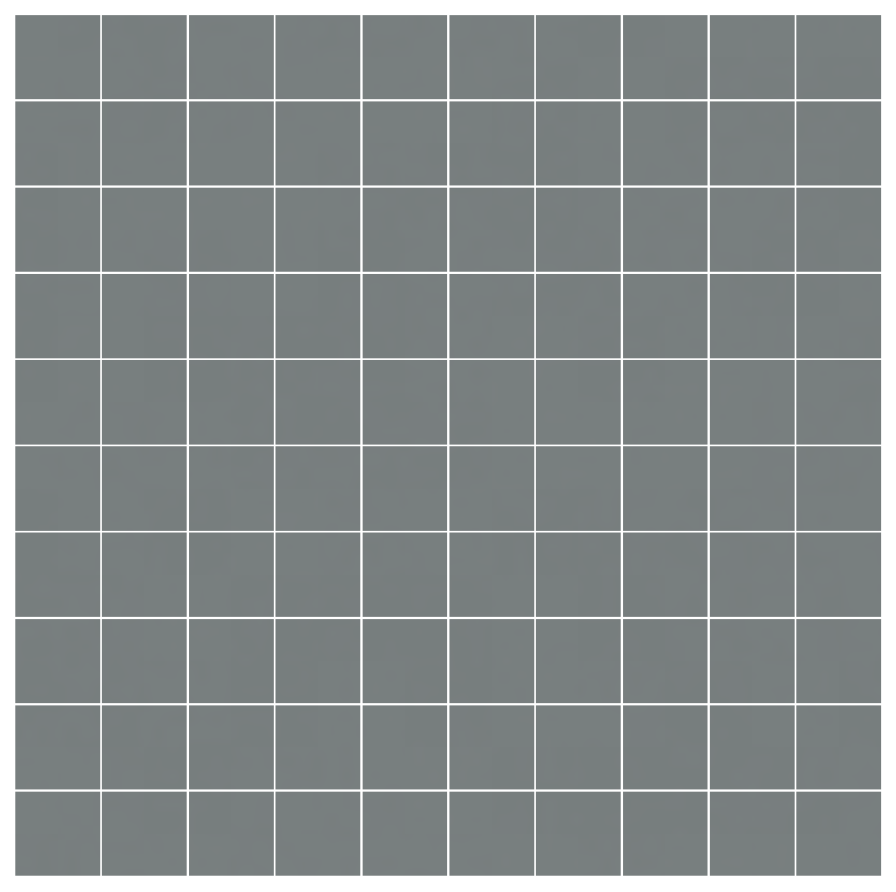
This pattern is drawn by a Shadertoy shader. Its source:

```glsl
// Ten by ten slate-grey tiles parted by hairline white joints inside a white margin.
// Joints are box-filtered against the pixel footprint, so thin lines stay even;
// their widths alternate by line index, and hashed noise mottles the glaze faintly.

float hash(vec2 p) {
    vec3 q = fract(p.xyx * vec3(0.1031, 0.1030, 0.0973));
    q += dot(q, q.yzx + 33.33);
    return fract((q.x + q.y) * q.z);
}

float valueNoise(vec2 p) {
    vec2 cell = floor(p), f = fract(p);
    f = f * f * (3.0 - 2.0 * f);
    return mix(mix(hash(cell), hash(cell + vec2(1, 0)), f.x),
               mix(hash(cell + vec2(0, 1)), hash(cell + vec2(1, 1)), f.x), f.y);
}

// Share of each pixel span covered by a joint centred on zero
vec2 jointCoverage(vec2 offset, vec2 halfWidth, vec2 pixel) {
    vec2 high = min(offset + 0.5 * pixel, halfWidth);
    vec2 low = max(offset - 0.5 * pixel, -halfWidth);
    return clamp((high - low) / pixel, 0.0, 1.0);
}

void mainImage(out vec4 fragColor, in vec2 fragCoord) {
    // Grid space: one unit per tile, joints on whole numbers
    vec2 pitch = vec2(0.09688, 0.09673);
    vec2 grid = (fragCoord / iResolution.xy - vec2(0.0159, 0.0170)) / pitch;
    vec2 pixel = 1.0 / (iResolution.xy * pitch);

    // Finer joints: a few uprights, and the three middle crosslines
    vec2 line = round(grid);
    bool fineUpright = mod(line.x, 3.0) < 0.5 || line.x == 1.0;
    bool fineCross = abs(line.y - 5.0) < 1.5;
    vec2 halfWidth = vec2(fineUpright ? 0.0095 : 0.0135, fineCross ? 0.0095 : 0.0130);
    vec2 joint = jointCoverage(grid - line, halfWidth, pixel);

    // Margin around the field of tiles
    vec2 margin = clamp((abs(grid - 5.0) - 4.988) / pixel + 0.5, 0.0, 1.0);

    // Faintly uneven glaze
    float mottle = valueNoise(grid * 6.0) + hash(line + 20.0) - 1.0;
    vec3 tile = vec3(0.470, 0.496, 0.497) + 0.004 * mottle;

    vec2 white = max(joint, margin);
    float tileShare = (1.0 - white.x) * (1.0 - white.y);
    fragColor = vec4(mix(vec3(1.0), tile, tileShare), 1.0);
}
```
